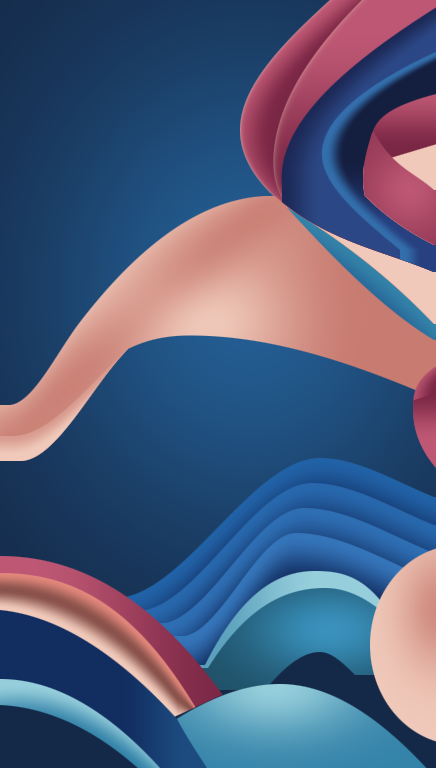
Give the GLSL for this background, as a Shadertoy shader.

```glsl
// Flowing paper-like ribbons in navy, cyan, salmon and crimson over a blue glow.
// Every edge is a smooth cubic; shapes are painted back to front and shaded by
// their depth behind an edge plus soft elliptical glows.

// Cubic between two knots, each holding position, value and slope
float bend(float t, vec3 a, vec3 b) {
  float h = b.x - a.x, s = clamp((t - a.x) / h, 0., 1.);
  return mix(a.y, b.y, s * s * (3. - 2. * s)) + h * s * (1. - s) * (a.z * (1. - s) - b.z * s);
}

float curve(float t, vec3 a, vec3 b, vec3 c) {
  return t < b.x ? bend(t, a, b) : bend(t, b, c);
}

float glow(vec2 p, vec2 centre, vec2 radius) {
  vec2 q = (p - centre) / radius;
  return exp(-dot(q, q));
}

// Lay a colour where d is positive, with a smooth edge
void paint(inout vec3 col, vec3 c, float d) {
  col = mix(col, c, clamp(.5 + d / max(fwidth(d), 1e-4), 0., 1.));
}

void mainImage(out vec4 fragColor, in vec2 fragCoord) {
  // Canvas is 7.68 units tall, y pointing down
  vec2 p = vec2(fragCoord.x, iResolution.y - fragCoord.y) * 7.68 / iResolution.y;
  float x = p.x, y = p.y;
  vec3 navy = vec3(.08, .16, .28), blue = vec3(.14, .37, .58), ink = vec3(.07, .18, .38);
  vec3 peach = vec3(.94, .79, .73), salmon = vec3(.77, .46, .42);
  vec3 crimson = vec3(.48, .15, .27), rose = vec3(.74, .34, .45);
  vec3 teal = vec3(.2, .51, .66), ice = vec3(.59, .81, .86);

  // Backdrop glow
  vec3 col = mix(navy, blue, glow(p, vec2(2.5, 2.9), vec2(2.2, 2.6)));

  // Long salmon ribbon and its folded tail
  float top = y - curve(x, vec3(.1, 4.05, -.1), vec3(.8, 3.22, -1.3), vec3(2.65, 1.96, -.05));
  float low = x < 1.28 ? bend(x, vec3(.2, 4.61, 0), vec3(1.28, 3.49, -1))
    : curve(x, vec3(1.28, 3.49, -.5), vec3(1.9, 3.355, 0), vec3(4.2, 3.92, .42));
  low -= y;
  float fold = y - bend(x, vec3(.1, 4.36, .05), vec3(1.28, 3.49, -.9));
  float crease = (y - 2.75 + .95 * (x - 1.85)) / .45;
  float light = .52 + .5 * glow(p, vec2(1.95, 3.2), vec2(.85, .5)) - .4 * exp(-crease * crease)
    - .45 * smoothstep(2.2, 3.6, x) + .25 * exp(-max(top, 0.) * 6.);
  paint(col, mix(salmon, peach, clamp(light, 0., 1.)), min(top, low));
  paint(col, mix(salmon, peach, .45 + .55 * smoothstep(0., .2, fold)), min(min(fold, low), 1.28 - x));

  // Cyan and peach strips below the bloom
  float inside = bend(x, vec3(2.7, 1.92, .9), vec3(4.34, 2.72, .42)) - y;
  float strip = bend(x, vec3(2.8, 2.03, .6), vec3(4.34, 3.24, 1.05)) - y;
  float cyan = bend(x, vec3(2.8, 2, 1.1), vec3(4.34, 3.4, .6)) - y;
  float outer = x - curve(y, vec3(0, 3.3, -1.1), vec3(1.3, 2.4, 0), vec3(2.1, 2.9, 1.3));
  paint(col, mix(teal, blue, smoothstep(0., .4, -strip)), min(-strip, cyan));
  paint(col, mix(salmon, peach, smoothstep(2.6, 3.5, x)), min(min(-inside, strip), outer));

  // Bloom: crimson shell, rose petal, navy petal and its blue rim
  vec3 shell = mix(rose, crimson, smoothstep(-.05, .38, outer + .1 * (y - .8)));
  paint(col, mix(shell, peach, .5 * exp(-max(outer, 0.) * 60.)), min(outer, inside));
  float petal = x - curve(y, vec3(0, 3.62, -1), vec3(1.5, 2.74, -.1), vec3(2.1, 2.9, .8));
  shell = mix(rose, crimson, smoothstep(.3, 1.9, y));
  paint(col, mix(shell, peach, .4 * exp(-max(petal, 0.) * 40.)), min(petal, inside));
  float deep = x - bend(y, vec3(.05, 4.4, -1.6), vec3(1.85, 2.82, .1));
  paint(col, mix(vec3(.11, .16, .34), vec3(.17, .28, .52), smoothstep(0., .4, deep)), min(deep, inside));
  float rim = x - curve(y, vec3(.5, 4.4, -2.2), vec3(1.5, 3.22, -.1), vec3(2.5, 4, 1.2));
  vec3 hollow = mix(vec3(.08, .12, .25), vec3(.15, .25, .5), smoothstep(1.6, 2.3, y));
  paint(col, mix(vec3(.2, .43, .67), hollow, smoothstep(.04, .22, rim)), min(rim, inside));

  // Rose cup with a peach lining
  float cup = x - curve(y, vec3(.93, 4.4, -4), vec3(1.4, 3.7, -.3), vec3(2, 3.66, .3));
  cup = min(cup, bend(x, vec3(3.64, 1.95, 1), vec3(4.34, 2.45, .5)) - y);
  float lip = y - bend(x, vec3(3.7, 1.25, 2), vec3(4.34, 1.9, .9));
  paint(col, mix(rose, crimson, smoothstep(.9, 1.5, y)), cup);
  paint(col, peach, min(cup, y - 1.56 + .3 * (x - 3.97)));
  paint(col, mix(crimson, rose, .4 + .6 * glow(p, vec2(4.1, 1.9), vec2(.4))), min(cup, lip));

  // Small curl on the right edge
  float curl = x - curve(y, vec3(3.65, 4.38, -1.6), vec3(4.08, 4.13, 0), vec3(4.7, 4.38, .9));
  paint(col, mix(rose, crimson, smoothstep(-.05, .2, curl)), curl);
  paint(col, mix(crimson, rose, smoothstep(3.9, 4.4, y)), min(curl, y - 4. + .3 * (x - 4.14)));

  // Nested blue waves
  for (float i = 0.; i < 4.; i++) {
    float wave = y - curve(x, vec3(1.25 + .2 * i, 5.97 + .13 * i, -.2),
      vec3(3.2 - .08 * i, 4.58 + .25 * i, 0), vec3(4.34, 4.97 + .28 * i, .4));
    paint(col, mix(vec3(.13, .38, .65) + .025 * i, ink, smoothstep(.02, .5, wave)), wave);
  }

  // Cyan wave with a pale lip and a dark hollow
  float swell = y - curve(x, vec3(2.05, 6.65, -2), vec3(3.15, 5.71, 0), vec3(3.8, 6, 1.2));
  float under = y - curve(x, vec3(2.08, 6.68, -1.6), vec3(3.25, 5.88, 0), vec3(3.8, 6.1, .8));
  paint(col, mix(ice, teal, .6 * smoothstep(3.2, 2.1, x)), min(swell, x - 2.));
  paint(col, teal * (.62 + .5 * glow(p, vec2(3.3, 6.3), vec2(.8, .45))), min(under, x - 2.));
  paint(col, navy, y - curve(x, vec3(2.65, 6.9, -1.2), vec3(3.2, 6.52, 0), vec3(3.55, 6.75, 1)));

  // Peach orb and the pale wave at the foot
  float orb = 1. - length((p - vec2(4.6, 6.45)) / vec2(.9, 1));
  paint(col, mix(peach, salmon, .75 * glow(p, vec2(4.4, 6.1), vec2(.4, .6))), orb);
  float foot = y - curve(x, vec3(1.6, 7.3, -.7), vec3(2.8, 6.84, 0), vec3(4.3, 7.72, 1.1));
  paint(col, mix(teal, ice, glow(p, vec2(2.75, 6.85), vec2(.9, .5))), foot);

  // Rose and salmon arch, cut by a slanted end
  float cap = 7.97 - .46 * x - y;
  float arch = y - bend(x, vec3(0, 5.56, 0), vec3(2.25, 6.98, 1.4));
  float band = y - bend(x, vec3(0, 5.73, 0), vec3(1.97, 7.1, 1.7));
  float sill = y - bend(x, vec3(0, 6.1, .1), vec3(1.78, 7.2, 1.1));
  paint(col, mix(rose, crimson, smoothstep(.3, 2.4, x)), min(arch, cap));
  float across = band / max(band - sill, .05);
  vec3 satin = mix(salmon * 1.15, salmon * .7, smoothstep(0., .45, across));
  paint(col, mix(satin, peach, smoothstep(.45, .95, across)), min(band, cap));

  // Navy underside and pale arc
  float side = bend(y, vec3(7.15, 1.75, .5), vec3(7.68, 2.07, .65)) - x;
  paint(col, mix(ink, blue, .6 * smoothstep(1.2, 1.9, x)), min(sill, side));
  float arc = y - bend(x, vec3(0, 6.79, 0), vec3(1.6, 7.68, 1.1));
  paint(col, mix(ice, teal, smoothstep(.05, .4, arc + .12 * x)), min(arc, side));
  paint(col, navy, min(y - bend(x, vec3(0, 7.05, .05), vec3(1.4, 7.7, .9)), 1.4 - x));
  fragColor = vec4(col, 1);
}
```
